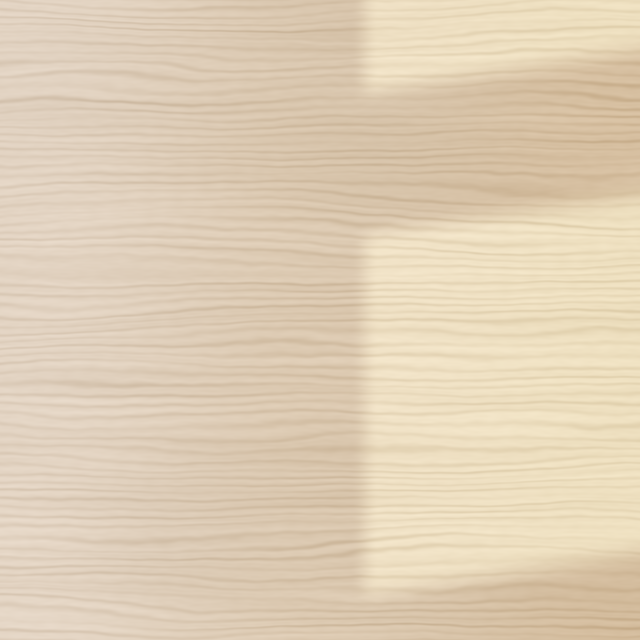
Write a WebGL 1 fragment shader that draws this texture.

```glsl
precision highp float;
uniform vec2 u_resolution;

vec2 gradientAt(vec2 cell) {
  float h = fract(sin(dot(cell, vec2(127.1, 311.7))) * 43758.55);
  return vec2(cos(h * 6.2832), sin(h * 6.2832));
}

// Gradient noise, roughly -0.7 to 0.7
float noise(vec2 p) {
  vec2 i = floor(p), f = fract(p);
  vec2 u = f * f * f * (f * (f * 6.0 - 15.0) + 10.0);
  float a = dot(gradientAt(i), f);
  float b = dot(gradientAt(i + vec2(1, 0)), f - vec2(1, 0));
  float c = dot(gradientAt(i + vec2(0, 1)), f - vec2(0, 1));
  float d = dot(gradientAt(i + vec2(1, 1)), f - vec2(1, 1));
  return mix(mix(a, b, u.x), mix(c, d, u.x), u.y);
}

// Darkness of the growth lines and fibres running along x
float woodGrain(vec2 p) {
  float ring = p.y * 68.0
    + 2.2 * noise(p * vec2(1.6, 9.0))
    + 0.7 * noise(p * vec2(5.0, 24.0) + 17.0)
    + 0.16 * noise(p * vec2(24.0, 50.0) + 5.0);
  float crest = 0.5 + 0.5 * cos(6.2832 * ring);
  float strength = clamp(0.65 + 0.9 * noise(vec2(p.x * 2.5, ring * 0.7) + 31.0), 0.15, 1.2);
  float lines = pow(crest, 2.6) * strength;
  float streaks = noise(vec2(p.x * 3.0, ring * 2.1) + 53.0);
  float bands = noise(p * vec2(1.2, 15.0) + 71.0);
  float fibres = noise(p * vec2(45.0, 210.0));
  return 0.066 * lines + 0.026 * streaks + 0.022 * bands + 0.012 * fibres;
}

// Window light: two slanted panes with blurred edges
float windowLight(vec2 p) {
  float slant = p.x - 0.57;
  float blur = 0.024 + 0.015 * slant;
  float upper = smoothstep(-blur, blur, p.y - 0.855 - 0.16 * slant);
  float lower = smoothstep(-blur, blur, 0.632 + 0.15 * slant - p.y)
              * smoothstep(-blur, blur, p.y - 0.07 - 0.155 * slant);
  return smoothstep(0.548, 0.592, p.x) * max(upper, lower);
}

void main() {
  vec2 p = gl_FragCoord.xy / u_resolution;

  // Shade grows warmer and darker to the right
  vec3 shade = mix(vec3(0.895, 0.837, 0.772), vec3(0.858, 0.784, 0.688),
                   smoothstep(0.0, 0.56, p.x));
  shade = mix(shade, vec3(0.838, 0.748, 0.628), smoothstep(0.5, 1.0, p.x));
  shade += 0.012 * noise(p * 3.0 + 9.0);

  vec3 sunlit = mix(vec3(0.943, 0.887, 0.778), vec3(0.937, 0.882, 0.758),
                    smoothstep(0.57, 1.0, p.x));

  vec3 color = mix(shade, sunlit, windowLight(p));
  color -= woodGrain(p) * vec3(0.85, 1.0, 1.2);
  gl_FragColor = vec4(color, 1.0);
}
```
